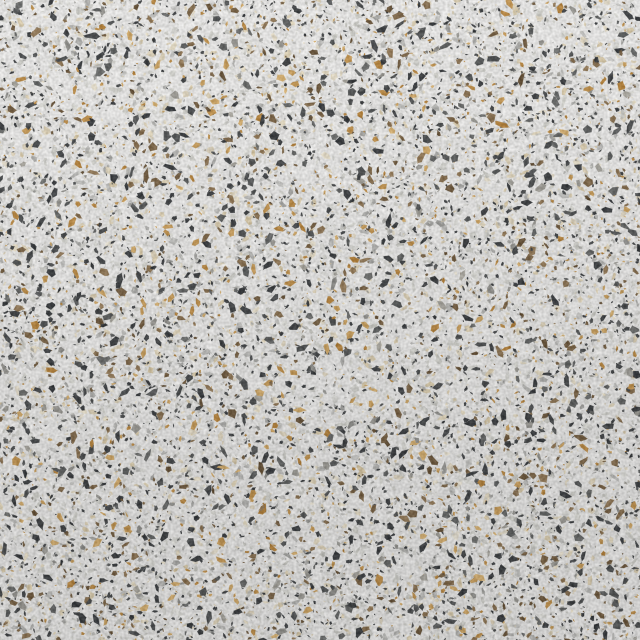
Reproduce this texture procedurally as a WebGL 2 fragment shader.

```glsl
#version 300 es
precision highp float;
precision highp int;
// Fine terrazzo: pale, dark and ochre stone chips set in off-white cement.
// Each layer is a jittered grid of random convex polygons, painted from faint
// to strong; gradient noise adds grain and clustering, a soft ramp the light.

#define PALE_CELLS 72.0
#define PALE_DENSITY 0.78
#define FLECK_CELLS 120.0
#define FLECK_DENSITY 0.42
#define SPLINTER_CELLS 110.0
#define SPLINTER_DENSITY 0.34
#define STONE_CELLS 64.0
#define STONE_DENSITY 0.64
#define CLUSTERING 0.7
#define GRAIN 0.10
#define LIGHT_TOP 1.035
#define LIGHT_BOTTOM 0.955

uniform vec2 u_resolution;
out vec4 fragColor;

const float TAU = 6.2831853;
const int SIDES = 5;

// Three uniform random values per lattice cell
vec3 random3(vec2 cell, int salt) {
    uvec3 v = uvec3(ivec3(ivec2(cell), salt)) * 1664525u + 1013904223u;
    v.x += v.y * v.z; v.y += v.z * v.x; v.z += v.x * v.y;
    v ^= v >> 16u;
    v.x += v.y * v.z; v.y += v.z * v.x; v.z += v.x * v.y;
    return vec3(v >> 8u) / 16777216.0;
}

float cornerSlope(vec2 corner, vec2 offset, int salt) {
    float angle = TAU * random3(corner, salt).x;
    return dot(vec2(cos(angle), sin(angle)), offset);
}

float gradientNoise(vec2 p, int salt) {
    vec2 i = floor(p), f = p - i;
    vec2 w = f * f * f * (f * (f * 6.0 - 15.0) + 10.0);
    vec2 e = vec2(1.0, 0.0);
    float low = mix(cornerSlope(i, f, salt), cornerSlope(i + e, f - e, salt), w.x);
    float high = mix(cornerSlope(i + e.yx, f - e.yx, salt),
                     cornerSlope(i + 1.0, f - 1.0, salt), w.x);
    return mix(low, high, w.y);
}

// Signed distance to a stretched, irregular convex polygon
float chipDistance(vec2 p, float radius, float stretch, vec2 cell, int salt) {
    vec2 squash = vec2(1.0 / stretch, stretch);
    float d = (length(p * squash) - 1.25 * radius) / stretch;
    for (int k = 0; k < SIDES; k++) {
        vec3 h = random3(cell, salt + 10 + k);
        float angle = TAU * (float(k) + 0.55 * (h.x - 0.5)) / float(SIDES);
        vec2 normal = vec2(cos(angle), sin(angle)) * squash;
        d = max(d, (dot(p, normal) - radius * mix(0.55, 1.0, h.y)) / length(normal));
    }
    return d;
}

vec3 paleColor(float pick, float tone) {
    if (pick < 0.24) return mix(vec3(0.77, 0.71, 0.58), vec3(0.85, 0.82, 0.74), tone);
    if (pick < 0.48) return mix(vec3(0.56, 0.56, 0.55), vec3(0.70, 0.70, 0.69), tone);
    return mix(vec3(0.72, 0.72, 0.70), vec3(0.81, 0.81, 0.79), tone);
}

vec3 stoneColor(float pick, float tone) {
    if (pick < 0.58) return mix(vec3(0.23, 0.24, 0.25), vec3(0.42, 0.425, 0.42), tone * tone);
    if (pick < 0.78) return mix(vec3(0.38, 0.31, 0.22), vec3(0.56, 0.47, 0.35), tone);
    if (pick < 0.92) return mix(vec3(0.66, 0.48, 0.23), vec3(0.78, 0.65, 0.43), tone);
    return mix(vec3(0.52, 0.52, 0.51), vec3(0.64, 0.63, 0.60), tone);
}

// Paint one layer of chips over the given colour
vec3 scatter(vec3 color, vec2 uv, float cells, float density, vec2 radii, bool pale, int salt) {
    float edge = 0.7 / u_resolution.y;
    vec2 home = floor(uv * cells);
    for (int j = -1; j <= 1; j++) {
        for (int i = -1; i <= 1; i++) {
            vec2 cell = home + vec2(i, j);
            vec3 place = random3(cell, salt);
            vec3 form = random3(cell, salt + 1);
            vec3 paint = random3(cell, salt + 2);
            float cluster = 1.0 + CLUSTERING * gradientNoise(cell / cells * 9.0, salt + 3);
            if (place.z > density * cluster) continue;

            vec2 p = uv - (cell + place.xy) / cells;
            float c = cos(TAU * form.x), s = sin(TAU * form.x);
            p = mat2(c, -s, s, c) * p;
            float radius = mix(radii.x, radii.y, form.y * form.y);
            float d = chipDistance(p, radius, mix(1.0, 1.6, form.z), cell, salt);
            vec3 chip = pale ? paleColor(paint.x, paint.y) : stoneColor(paint.x, paint.y);
            float strength = pale ? mix(0.55, 1.0, paint.z) : 1.0;
            color = mix(color, chip, strength * (1.0 - smoothstep(-edge, edge, d)));
        }
    }
    return color;
}

void main() {
    vec2 uv = gl_FragCoord.xy / u_resolution.y;

    // Cement with soft mottling
    vec3 color = vec3(0.852, 0.850, 0.846) + 0.025 * gradientNoise(uv * 38.0, 5);

    // Aggregate, faintest first
    color = scatter(color, uv, PALE_CELLS, PALE_DENSITY, vec2(0.0026, 0.0066), true, 100);
    color = scatter(color, uv, FLECK_CELLS, FLECK_DENSITY, vec2(0.0012, 0.0032), true, 200);
    color = scatter(color, uv, SPLINTER_CELLS, SPLINTER_DENSITY, vec2(0.0011, 0.0029), false, 300);
    color = scatter(color, uv, STONE_CELLS, STONE_DENSITY, vec2(0.0025, 0.0076), false, 400);

    // Surface grain and light falling from the upper left
    float grain = gradientNoise(uv * 233.0, 6) + 0.5 * gradientNoise(uv * 117.0, 7);
    float light = mix(LIGHT_BOTTOM, LIGHT_TOP, smoothstep(0.0, 1.1, uv.y + 0.12 * (0.5 - uv.x)));
    fragColor = vec4(clamp(color * light + GRAIN * grain, 0.0, 1.0), 1.0);
}
```
